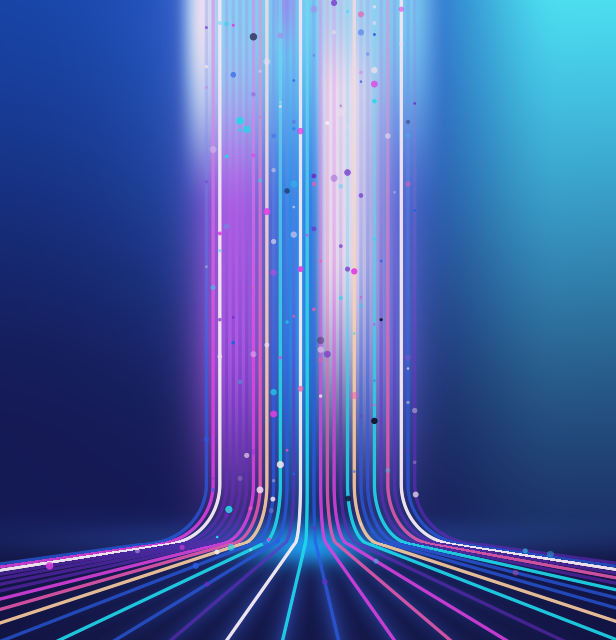
Give the GLSL for this background, as a WebGL 2 fragment shader.

```glsl
#version 300 es
// Glowing strands fall in a column, bend at the horizon and fan out over a dark floor.
precision highp float;
uniform vec2 u_resolution;
out vec4 fragColor;

// Geometry, in canvas heights; x is measured from the canvas centre
const float CENTRE = 0.004;
const float HORIZON = 0.163;
const float GAP = 0.0105;         // strand spacing in the column
const float FAN = 0.47;           // growth of the spacing on the floor
const float BEND = 0.0807;        // length of the bend above the horizon
const float BEND_RADIUS = 0.0931;
const float BEND_SLOPE = 7.0;
const float STRAND_HALF = 0.0026;
const int STRANDS = 32;
const float MIDDLE = 15.5;
const int DOTS = 170;

// Colours
const vec3 NIGHT = vec3(0.08, 0.10, 0.33);
const vec3 ROYAL = vec3(0.09, 0.27, 0.66);
const vec3 AQUA = vec3(0.30, 0.87, 0.94);
const vec3 BLUE = vec3(0.24, 0.47, 0.93);
const vec3 FLOOR = vec3(0.07, 0.08, 0.26);
const vec3 VIOLET = vec3(0.71, 0.36, 0.91);
const vec3 ORCHID = vec3(0.80, 0.66, 0.94);
const vec3 AZURE = vec3(0.17, 0.57, 0.93);
const vec3 PERIWINKLE = vec3(0.42, 0.46, 0.89);
const vec3 PEARL = vec3(0.93, 0.87, 0.94);
const vec3 SKY = vec3(0.50, 0.84, 0.96);
const vec3 CORE = vec3(0.10, 0.65, 0.95);

// Strand paints with opacity: white, peach, cyan, magenta, pink, violet, blue
const vec4 PAINT[7] = vec4[7](
  vec4(0.97, 0.92, 0.96, 0.95), vec4(0.98, 0.80, 0.62, 0.90),
  vec4(0.12, 0.85, 0.92, 0.90), vec4(0.88, 0.25, 0.88, 0.85),
  vec4(0.93, 0.35, 0.68, 0.85), vec4(0.42, 0.16, 0.78, 0.55),
  vec4(0.16, 0.36, 0.90, 0.70));
const int ORDER[STRANDS] = int[STRANDS](
  6, 3, 0, 5, 5, 5, 5, 3, 4, 1, 6, 2, 6, 5, 0, 2,
  6, 3, 4, 3, 5, 2, 1, 6, 6, 2, 5, 4, 5, 0, 6, 5);

float hash(float n) { return fract(sin(n * 12.9898) * 43758.5453); }

float bell(float x, float centre, float width) {
  float d = (x - centre) / width;
  return exp(-d * d);
}

// Pale beam right of the centre line
float pearlBeam(vec2 p) {
  float across = smoothstep(0.004, 0.032, p.x) * (1.0 - smoothstep(0.06, 0.15, p.x));
  return across * smoothstep(0.17, 0.62, p.y);
}

// Strand spacing at height y: straight, then an arc, then a linear fan
float spacing(float y) {
  float t = HORIZON - y;
  float b = clamp(t + BEND, 0.0, 0.0922);
  float arc = (BEND_RADIUS - sqrt(BEND_RADIUS * BEND_RADIUS - b * b)) / BEND_SLOPE;
  return GAP + FAN * (t > 0.0114 ? t : arc);
}

vec3 backdrop(vec2 p) {
  float x = p.x, y = p.y;
  vec3 col = mix(NIGHT, ROYAL, smoothstep(0.3, 1.1, y));
  col = mix(col, BLUE, 0.85 * bell(x, 0.0, 0.25) * smoothstep(0.15, 1.0, y));
  float sweep = pow(y, 1.25) * smoothstep(0.1, 0.4, x);
  col = mix(col, AQUA, sweep);

  // Coloured light inside the column
  float rise = smoothstep(0.05, 0.5, y);
  float top = smoothstep(0.65, 1.0, y);
  float column = smoothstep(-0.21, -0.165, x) * (1.0 - smoothstep(0.16, 0.22, x));
  col = mix(col, PERIWINKLE, 0.8 * bell(x, 0.12, 0.06) * rise);
  vec3 purple = mix(VIOLET, ORCHID, smoothstep(0.65, 0.95, y));
  col = mix(col, purple, 0.95 * bell(x, -0.115, 0.062) * rise);
  col = mix(col, AZURE, 0.92 * bell(x, -0.015, 0.04) * rise);
  col = mix(col, SKY, 0.85 * column * top);
  col = mix(col, PEARL, 0.95 * pearlBeam(p) * (1.0 - 0.5 * smoothstep(0.85, 1.0, y)));
  col = mix(col, PEARL, 0.95 * bell(x, -0.165, 0.022) * smoothstep(0.68, 0.98, y));
  col = mix(col, VIOLET, 0.5 * bell(x, -0.035, 0.015) * smoothstep(0.9, 1.0, y));

  // Floor and horizon glow
  col = mix(col, FLOOR, 1.0 - smoothstep(HORIZON - 0.05, HORIZON + 0.02, y));
  col = mix(col, BLUE, 0.35 * bell(y, 0.155, 0.03) * bell(x, 0.0, 0.4));
  return mix(col, CORE, 0.85 * bell(y, 0.148, 0.03) * bell(x, 0.0, 0.09));
}

vec3 strands(vec3 col, vec2 p, float px) {
  float gap = spacing(p.y);
  float slope = (spacing(p.y + 0.0005) - spacing(p.y - 0.0005)) / 0.001;
  float f = MIDDLE + (p.x - CENTRE) / gap;
  float id = clamp(floor(f + 0.5), 0.0, float(STRANDS - 1));
  vec2 grad = vec2(1.0, -(p.x - CENTRE) * slope / gap) / gap;
  float d = abs(f - id) / length(grad);
  int kind = ORDER[int(id)];
  vec4 paint = PAINT[kind];

  // Strands pale with height, the dark ones most, and inside the beam
  float high = smoothstep(0.3, 0.85, p.y);
  paint.rgb = mix(paint.rgb, PEARL, (kind == 1 ? 0.8 : 0.4) * high);
  paint.a *= 1.0 - (kind > 4 ? 0.6 : kind > 1 ? 0.35 : 0.0) * high;
  paint.a *= 1.0 - (kind > 1 ? 0.5 : 0.0) * pearlBeam(p);
  float onFloor = 1.0 - smoothstep(0.06, HORIZON, p.y);
  col += BLUE * 0.35 * onFloor * exp(-d / 0.016) * bell(p.x, 0.0, 0.25);
  float line = 1.0 - smoothstep(STRAND_HALF - 0.6 * px, STRAND_HALF + 0.6 * px, d);
  return mix(col, paint.rgb, paint.a * line);
}

// Round sparks riding on the strands
vec3 sparks(vec3 col, vec2 p, float px) {
  for (int i = 0; i < DOTS; i++) {
    float n = float(i) + 1.0;
    float id = floor(hash(n) * float(STRANDS));
    float y = 0.08 + 0.92 * hash(n + 211.3);
    vec2 spot = vec2(CENTRE + (id - MIDDLE) * spacing(y), y);
    float radius = mix(0.002, 0.006, pow(hash(n + 71.7), 1.5));
    float kind = hash(n + 401.9);
    vec3 tint = kind < 0.08 ? NIGHT * 0.5 : PAINT[int(kind * 6.99)].rgb;
    tint = kind > 0.14 && kind < 0.3 ? PEARL : tint;
    float alpha = mix(0.2, 0.95, hash(n + 503.1));
    float d = length(p - spot) - radius;
    col = mix(col, tint, alpha * (1.0 - smoothstep(-0.6 * px, 0.6 * px, d)));
  }
  return col;
}

void main() {
  vec2 p = gl_FragCoord.xy / u_resolution.y;
  p.x -= 0.5 * u_resolution.x / u_resolution.y;
  float px = 1.0 / u_resolution.y;
  vec3 col = sparks(strands(backdrop(p), p, px), p, px);
  fragColor = vec4(clamp(col, 0.0, 1.0), 1.0);
}
```
